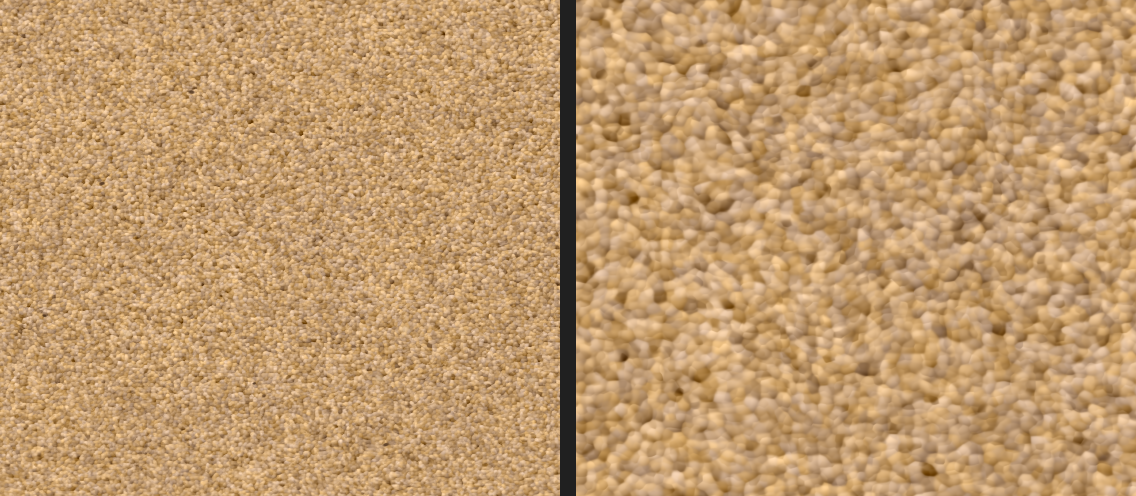
Left, the full canvas; right, a detail of the centre.
A WebGL 2 fragment shader for this texture:

```glsl
#version 300 es
precision highp float;
// Dry golden beach sand: fine soft-edged grains, dark crevices and a few stray pebbles.

#define GRAINS 148.0        // coarse grains per canvas height
#define FINE_RATIO 1.45     // fine grains per coarse grain
#define SHARPNESS 7.0       // grain edge hardness in the focal band
#define TONE 0.235          // brightness spread between grains
#define FINE_TONE 0.13      // brightness spread of the fine layer
#define RELIEF 0.13         // directional light across a grain
#define CREVICE 0.18        // darkening between grains
#define SPECK_SHARE 0.05    // share of very dark grains
#define PEBBLE_CELLS 7.0    // pebble cells per canvas height
#define SAND vec3(0.766, 0.614, 0.436)
#define WARMTH vec3(0.035, -0.005, -0.11)

uniform vec2 u_resolution;
out vec4 fragColor;

uint scramble(uint x) {
    x ^= x >> 16; x *= 0x7feb352du;
    x ^= x >> 15; x *= 0x846ca68bu;
    return x ^ (x >> 16);
}

// Four random values in 0..1 for a grid cell
vec4 hash4(vec2 cell, uint seed) {
    uvec2 c = uvec2(ivec2(cell));
    uint h = scramble(c.x + scramble(c.y + scramble(seed)));
    uint k = scramble(h + 1u);
    return vec4(h & 65535u, h >> 16, k & 65535u, k >> 16) / 65535.0;
}

float valueNoise(vec2 p, uint seed) {
    vec2 i = floor(p), f = fract(p);
    f = f * f * (3.0 - 2.0 * f);
    float low = mix(hash4(i, seed).x, hash4(i + vec2(1, 0), seed).x, f.x);
    float high = mix(hash4(i + vec2(0, 1), seed).x, hash4(i + vec2(1, 1), seed).x, f.x);
    return mix(low, high, f.y);
}

// Smooth Voronoi grains: x tone, y hue, z slope towards the light, w gap depth
vec4 grains(vec2 p, float sharpness, uint seed) {
    const vec2 light = vec2(-0.45, 0.89);
    vec2 home = floor(p);
    vec3 sum = vec3(0.0);
    float total = 1e-6;
    for (int y = -1; y <= 1; y++) {
        for (int x = -1; x <= 1; x++) {
            vec2 cell = home + vec2(x, y);
            vec4 r = hash4(cell, seed);
            vec4 s = hash4(cell, seed + 57u);
            vec2 d = p - cell - 0.1 - 0.8 * r.xy;
            // Each grain is an ellipse turned its own way
            float angle = 3.1416 * s.x;
            vec2 axis = vec2(cos(angle), sin(angle));
            vec2 e = vec2(dot(d, axis) * 0.85, dot(d, vec2(-axis.y, axis.x)) * 1.17);
            float weight = exp(-sharpness * dot(e, e));
            float speck = 0.7 * step(s.y, SPECK_SHARE);
            sum += weight * vec3(r.z - speck, r.w, dot(d, light));
            total += weight;
        }
    }
    return vec4(sum / total, -log(total) / sharpness);
}

// Sparse pebbles: x covers dark stones, y covers pale shell bits
vec2 pebbles(vec2 p) {
    vec2 cell = floor(p * PEBBLE_CELLS);
    vec4 r = hash4(cell, 301u);
    vec4 s = hash4(cell, 302u);
    vec2 d = fract(p * PEBBLE_CELLS) - 0.2 - 0.6 * r.xy;
    d.y = d.y * 1.6 + d.x * (s.x - 0.5);
    float dist = length(d);
    float darkSize = mix(0.025, 0.05, s.y);
    float paleSize = mix(0.04, 0.1, s.y);
    float dark = (1.0 - smoothstep(0.4, 1.4, dist / darkSize)) * step(r.z, 0.16);
    float pale = (1.0 - smoothstep(0.3, 1.3, dist / paleSize)) * step(0.82, r.z);
    return vec2(dark, pale);
}

void main() {
    vec2 p = gl_FragCoord.xy / u_resolution.y;

    // Focus is best in a band across the middle
    float focus = 1.0 - smoothstep(0.2, 0.6, abs(p.y - 0.55));
    float sharpness = SHARPNESS * mix(0.65, 1.0, focus);

    // Grains lie slightly flattened, with an irregular drift
    vec2 drift = vec2(valueNoise(p * 22.0, 11u), valueNoise(p * 22.0, 12u)) * 0.006;
    vec2 q = (p + drift) * vec2(0.88, 1.0) * GRAINS;
    vec4 coarse = grains(q, sharpness, 1u);
    vec4 fine = grains(q * FINE_RATIO + 9.3, sharpness, 2u);

    // Brightness from grain tone, relief, gaps and broad patches
    float patches = valueNoise(p * 6.0, 21u) + valueNoise(p * 17.0, 22u) - 1.0;
    float level = TONE * (coarse.x - 0.465)
                + FINE_TONE * (fine.x - 0.465)
                + RELIEF * (coarse.z + 0.4 * fine.z)
                - CREVICE * (coarse.w - 0.13)
                + 0.025 * patches;

    // Hue wanders between ochre and pinkish grey
    float warm = coarse.y - 0.5 + 0.4 * (fine.y - 0.5) + 0.12 * patches;
    vec3 color = SAND + level + WARMTH * warm;

    vec2 stones = pebbles(p);
    color = mix(color, vec3(0.27, 0.17, 0.10), 0.8 * stones.x);
    color = mix(color, vec3(0.88, 0.77, 0.64), 0.45 * stones.y);
    fragColor = vec4(clamp(color, 0.0, 1.0), 1.0);
}
```
